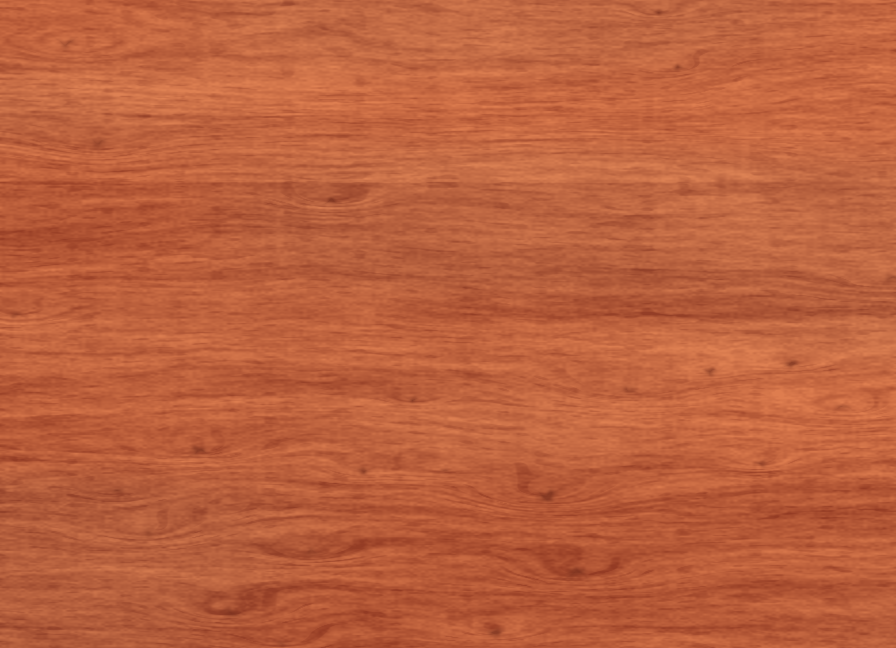
This texture is drawn by a Shadertoy shader. Its source:

```glsl
// Reddish cherry wood boards with fine horizontal grain, cathedral figure and small knots.

float hash(vec2 p) {
    return fract(sin(dot(p, vec2(127.1, 311.7))) * 43758.5453);
}

float noise(vec2 p) {
    vec2 i = floor(p), f = fract(p);
    f = f * f * (3.0 - 2.0 * f);
    return mix(mix(hash(i), hash(i + vec2(1, 0)), f.x),
               mix(hash(i + vec2(0, 1)), hash(i + vec2(1, 1)), f.x), f.y);
}

// Noise centred on zero
float grain(vec2 p) {
    return noise(p) - 0.5;
}

void mainImage(out vec4 fragColor, in vec2 fragCoord) {
    vec2 p = fragCoord / iResolution.y;

    // Boards: wavering soft joints, the topmost one crisp
    float waver = 0.03 * grain(vec2(p.x * 2.0, 4.0));
    float topBoard = smoothstep(0.717, 0.722, p.y + 0.1 * waver);
    float midBoard = smoothstep(0.49, 0.53, p.y + waver);
    float lowBoard = smoothstep(0.24, 0.27, p.y + waver);

    // Slow bending of the fibres, stronger in the top board
    float bend = mix(0.035, 0.10, topBoard) * grain(p * vec2(2.2, 8.0) + 3.0)
               + 0.014 * grain(p * vec2(6.0, 20.0))
               + 0.004 * grain(p * vec2(25.0, 50.0));

    // Knots push the fibres aside and leave a dark core with slanted wings
    float knots = 0.0, figure = 0.0;
    for (int k = 0; k < 24; k++) {
        float id = float(k);
        vec2 center = vec2(1.4 * fract(id * 0.618 + 0.13), hash(vec2(id, 7.3)));
        float size = mix(0.6, 1.2, hash(vec2(id, 2.9)));
        vec2 d = (p - center) / size;
        float halo = exp(-dot(d / vec2(0.09, 0.024), d / vec2(0.09, 0.024)));
        bend += 0.034 * size * halo;
        figure += halo;
        d += 0.008 * vec2(grain(p * 100.0), grain(p * 100.0 + 31.0));
        vec2 core = d / vec2(0.010, 0.006);
        float slant = mix(-0.5, 0.5, hash(vec2(id, 5.1)));
        float wing = exp(-abs(d.y - slant * abs(d.x)) / 0.003 - abs(d.x) / 0.014);
        knots += mix(0.25, 0.6, hash(vec2(id, 9.7))) * (exp(-dot(core, core)) + 0.6 * wing);
    }
    vec2 g = vec2(p.x, p.y + bend);

    // Layers of grain from broad bands to fine fibres
    float tone = 0.50
        + 0.29 * grain(g * vec2(0.8, 9.0))
        + 0.28 * grain(g * vec2(1.7, 34.0) + 11.0)
        + 0.36 * grain(g * vec2(4.0, 95.0) + 23.0)
        + 0.36 * grain(g * vec2(14.0, 190.0) + 37.0)
        + 0.30 * grain(p * vec2(60.0, 290.0))
        + 0.26 * grain(p * vec2(170.0, 330.0) + 43.0);

    // Growth rings drawn as thin dark contours near knots and in the top board
    float rings = pow(0.5 + 0.5 * sin(g.y * 420.0 + 5.0 * noise(g * vec2(3.0, 40.0))), 3.0);
    float ringArea = clamp(figure + 0.7 * topBoard * noise(p * vec2(2.5, 9.0) + 5.0), 0.0, 1.0);
    tone -= 0.28 * ringArea * (rings - 0.3) * noise(p * vec2(18.0, 60.0) + 61.0) * 1.6;

    // Board tones and a shadow under the top joint
    tone += 0.15 * topBoard - 0.13 * midBoard * (1.0 - topBoard)
          + 0.08 * lowBoard * (1.0 - midBoard) - 0.06 * (1.0 - lowBoard);
    tone -= 0.15 * exp(-abs(p.y - 0.716) / 0.005) * noise(vec2(p.x * 5.0, 1.0));

    // Short dark pores and occasional long thin streaks
    float pores = smoothstep(0.66, 0.88, noise(g * vec2(36.0, 230.0) + 53.0));
    float streaks = smoothstep(0.70, 0.92, noise(g * vec2(2.0, 110.0) + 71.0));
    tone -= 0.24 * pores + 0.20 * streaks;

    vec3 darkWood = vec3(0.635, 0.305, 0.195);
    vec3 lightWood = vec3(0.85, 0.495, 0.32);
    vec3 color = mix(darkWood, lightWood, clamp(tone + 0.04, -0.25, 1.1));

    // Redder patches, then the knots
    float redness = smoothstep(0.35, 0.75, noise(p * vec2(1.3, 6.0) + 19.0));
    color -= vec3(0.0, 0.025, 0.024) * redness;
    color = mix(color, vec3(0.46, 0.18, 0.11), clamp(knots, 0.0, 0.7));

    fragColor = vec4(color, 1.0);
}
```
